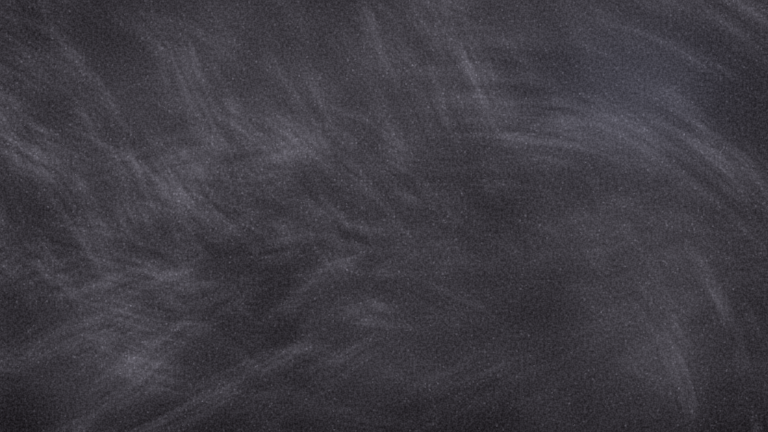
Give the GLSL for this texture, as a Shadertoy shader.

```glsl
const vec3 SLATE_DARK = vec3(0.170, 0.160, 0.180);
const vec3 SLATE_LIGHT = vec3(0.320, 0.310, 0.341);
const vec3 BLUE_TINT = vec3(-0.006, 0.0, 0.012);
const float BASE_TONE = 0.27;
const int WIPE_LAYERS = 9;
const float WIPE_STRENGTH = 0.50;
const float LOW_ANGLE = 0.38;
const float HIGH_ANGLE = -0.85;
const vec2 ARC_CENTRE = vec2(1.11, 0.0);
const float ARC_STRENGTH = 0.55;
const float MOTTLE_STRENGTH = 0.32;
const float GRAIN_STRENGTH = 0.40;
const float SPECK_STRENGTH = 0.75;
const float SPECK_RADIUS = 0.0013;

vec2 hash2(vec2 p) {
    vec3 h = fract(p.xyx * vec3(0.1031, 0.1030, 0.0973));
    h += dot(h, h.yzx + 33.33);
    return fract((h.xx + h.yz) * h.zy);
}

float cornerSlope(vec2 cell, vec2 offset) {
    float angle = 6.28318 * hash2(cell).x;
    return dot(vec2(cos(angle), sin(angle)), offset);
}

float gradientNoise(vec2 p) {
    vec2 i = floor(p), f = fract(p);
    vec2 u = f * f * f * (f * (f * 6.0 - 15.0) + 10.0);
    vec2 e = vec2(1.0, 0.0);
    float low = mix(cornerSlope(i, f), cornerSlope(i + e, f - e), u.x);
    float high = mix(cornerSlope(i + e.yx, f - e.yx), cornerSlope(i + 1.0, f - 1.0), u.x);
    return mix(low, high, u.y);
}

float fbm(vec2 p) {
    float sum = 0.0, amp = 1.0;
    for (int i = 0; i < 4; i++) {
        sum += amp * gradientNoise(p);
        p = p * 2.03 + 17.3;
        amp *= 0.55;
    }
    return sum;
}

// Chalk left along x: ragged patches split into fine bristle lines
float chalkStroke(vec2 q) {
    float patchMask = smoothstep(-0.04, 0.55, fbm(q * vec2(2.4, 6.5)));
    float bristles = gradientNoise(q * vec2(5.0, 46.0)) + 0.8 * gradientNoise(q * vec2(11.0, 105.0) + 5.0);
    return patchMask * (0.5 + 0.8 * bristles);
}

// Straight wipes, turning from rising at the bottom to steep at the top
float straightWipes(vec2 p) {
    float sum = 0.0;
    for (int i = 0; i < WIPE_LAYERS; i++) {
        float home = (float(i) + 0.5) / float(WIPE_LAYERS);
        vec2 seed = hash2(vec2(float(i) + 3.0, 8.0));
        float angle = mix(LOW_ANGLE, HIGH_ANGLE, home) + 1.1 * (seed.x - 0.5);
        vec2 dir = vec2(cos(angle), sin(angle));
        vec2 q = vec2(dot(p, dir), dot(p, vec2(-dir.y, dir.x)));
        q.y += 0.04 * gradientNoise(q * 2.5 + seed * 20.0);
        float band = 1.0 - smoothstep(0.1, 0.55, abs(p.y - home));
        sum += band * chalkStroke(q + 40.0 * seed + 20.0);
    }
    return sum;
}

// Long sweeps of the arm around one centre
float arcWipes(vec2 p) {
    vec2 d = p - ARC_CENTRE;
    float radius = length(d) + 0.02 * gradientNoise(p * 3.0 + 9.0);
    float along = atan(d.x, d.y + 0.2);
    float sweeps = chalkStroke(vec2(along * 0.6 + 12.0, radius + 31.0))
                 + chalkStroke(vec2(along * 0.5 + 57.0, radius * 1.3 + 63.0))
                 + chalkStroke(vec2(along * 0.7 + 83.0, radius * 0.8 + 5.0));
    return sweeps * smoothstep(0.35, 0.6, radius);
}

float chalkSpecks(vec2 p, float cells, float density) {
    vec2 id = floor(p * cells);
    vec2 place = 0.2 + 0.6 * hash2(id + 71.0);
    vec2 luck = hash2(id + 311.0);
    float dist = length(fract(p * cells) - place) / cells;
    float soft = 0.7 / iResolution.y;
    float disc = 1.0 - smoothstep(SPECK_RADIUS - soft, SPECK_RADIUS + 2.0 * soft, dist);
    return disc * step(luck.x, density) * (0.35 + 0.65 * luck.y);
}

float glow(vec2 p, vec2 centre, vec2 size) {
    vec2 d = (p - centre) / size;
    return exp(-dot(d, d));
}

void mainImage(out vec4 fragColor, in vec2 fragCoord) {
    vec2 p = fragCoord / iResolution.y;
    float width = iResolution.x / iResolution.y;

    // Smeared chalk
    float rightSide = smoothstep(0.85, 1.3, p.x);
    float chalk = WIPE_STRENGTH * straightWipes(p) * mix(1.0, 0.35, rightSide)
                + ARC_STRENGTH * arcWipes(p) * mix(0.1, 1.0, rightSide);

    // Broad light and dark areas
    float haze = glow(p, vec2(1.48, 0.80), vec2(0.26, 0.18));
    float tone = BASE_TONE + chalk + MOTTLE_STRENGTH * fbm(p * vec2(2.4, 3.2) + 4.0);
    tone += 0.26 * haze + 0.20 * glow(p, vec2(1.55, 0.26), vec2(0.16, 0.14));
    tone += 0.16 * glow(p, vec2(0.65, 0.78), vec2(0.55, 0.28));
    tone -= 0.16 * glow(p, vec2(0.25, 0.30), vec2(0.40, 0.22));
    tone -= 0.32 * (1.0 - smoothstep(0.0, 0.18, p.y));
    tone -= 0.18 * smoothstep(0.75, 1.0, abs(2.0 * p.x / width - 1.0));

    // Board grain and loose dust
    float grain = gradientNoise(p * 137.0) + gradientNoise(p * 233.0 + 7.0);
    tone += GRAIN_STRENGTH * grain;
    float density = 0.04 + 0.20 * clamp(chalk, 0.0, 1.0);
    tone += SPECK_STRENGTH * (chalkSpecks(p, 95.0, density) + 0.7 * chalkSpecks(p + 3.7, 150.0, density));

    vec3 colour = mix(SLATE_DARK, SLATE_LIGHT, max(tone, -0.5));
    fragColor = vec4(colour + BLUE_TINT * haze, 1.0);
}
```
